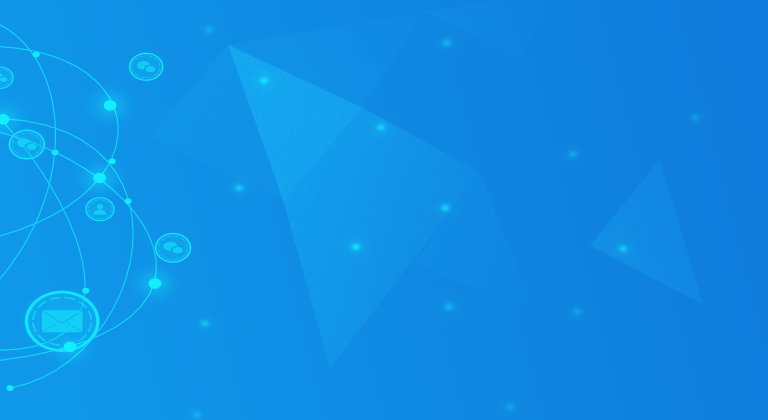
This background is drawn by a Shadertoy shader. Its source:

```glsl
// Blue backdrop with translucent facets, drifting sparks and a cyan network globe with round badges.

const vec3 LEFT_BLUE = vec3(0.06, 0.595, 0.915);
const vec3 RIGHT_BLUE = vec3(0.06, 0.483, 0.862);
const vec3 FACET_TINT = vec3(0.025, 0.13, 0.06);
const vec3 CYAN = vec3(0.07, 0.93, 1.0);
const vec2 STRETCH = vec2(1.22, 1.0); // round parts are slightly wide

// x, y, radius
const vec3 NODES[11] = vec3[11](
    vec3(0.086, 0.870, 0.007), vec3(0.262, 0.749, 0.012), vec3(0.007, 0.716, 0.012),
    vec3(0.131, 0.637, 0.007), vec3(0.267, 0.616, 0.007), vec3(0.237, 0.576, 0.012),
    vec3(0.305, 0.521, 0.007), vec3(0.204, 0.308, 0.007), vec3(0.369, 0.325, 0.012),
    vec3(0.167, 0.174, 0.012), vec3(0.024, 0.076, 0.007));

// x, y, brightness
const vec3 SPARKS[15] = vec3[15](
    vec3(0.498, 0.929, 0.4), vec3(0.629, 0.808, 1.0), vec3(1.064, 0.898, 0.5),
    vec3(0.907, 0.697, 0.8), vec3(0.569, 0.552, 0.7), vec3(1.060, 0.505, 0.8),
    vec3(0.848, 0.412, 1.0), vec3(1.364, 0.633, 0.4), vec3(1.655, 0.720, 0.3),
    vec3(1.483, 0.408, 0.7), vec3(1.069, 0.270, 0.5), vec3(1.374, 0.258, 0.35),
    vec3(0.488, 0.230, 0.6), vec3(0.469, 0.012, 0.4), vec3(1.214, 0.031, 0.35));

// x, y, radius, icon (0 chat, 1 person, 2 envelope)
const vec4 BADGES[6] = vec4[6](
    vec4(0.348, 0.841, 0.034, 0.0), vec4(0.0, 0.815, 0.027, 0.0),
    vec4(0.064, 0.656, 0.036, 0.0), vec4(0.238, 0.502, 0.029, 1.0),
    vec4(0.412, 0.410, 0.036, 0.0), vec4(0.148, 0.235, 0.074, 2.0));

float hash(vec2 cell) {
    vec3 h = fract(cell.xyx * 0.1031);
    h += dot(h, h.yzx + 33.33);
    return fract((h.x + h.y) * h.z);
}

// Coverage of a shape from its signed distance
float fill(float d, float px) { return clamp(0.5 - d / px, 0.0, 1.0); }

float cross2(vec2 a, vec2 b) { return a.x * b.y - a.y * b.x; }

// Triangle whose strength blends between its three corners
float facet(vec2 p, vec2 a, vec2 b, vec2 c, vec3 strength) {
    float area = cross2(b - a, c - a);
    vec3 w = vec3(cross2(b - p, c - p), cross2(c - p, a - p), cross2(a - p, b - p)) / area;
    vec3 edge = w / fwidth(w) + 0.5;
    float mask = clamp(min(edge.x, min(edge.y, edge.z)), 0.0, 1.0);
    return mask * max(dot(w, strength), 0.0);
}

// Thin line along a cubic curve
float orbit(vec2 p, vec2 a, vec2 b, vec2 c, vec2 d, float px) {
    float dist = 1.0;
    vec2 last = a;
    for (int i = 1; i <= 24; i++) {
        float t = float(i) / 24.0, s = 1.0 - t;
        vec2 next = s * s * s * a + 3.0 * s * t * (s * b + t * c) + t * t * t * d;
        vec2 v = next - last, q = p - last;
        dist = min(dist, length(q - v * clamp(dot(q, v) / dot(v, v), 0.0, 1.0)));
        last = next;
    }
    return 0.75 * fill(dist - 0.0013, px);
}

float icon(vec2 q, float kind, float px) {
    if (kind < 0.5) { // two speech bubbles
        float back = fill(length((q - vec2(-0.15, 0.1)) / vec2(1.3, 1.0)) - 0.3, px);
        float gap = fill(length((q - vec2(0.25, -0.16)) / vec2(1.3, 1.0)) - 0.29, px);
        float front = fill(length((q - vec2(0.25, -0.16)) / vec2(1.3, 1.0)) - 0.22, px);
        return max(back * (1.0 - gap), front);
    }
    if (kind < 1.5) { // head and shoulders
        float head = fill(length(q - vec2(0.0, 0.2)) - 0.22, px);
        float body = fill(max(length(q - vec2(0.0, -0.48)) - 0.46, -0.46 - q.y), px);
        return max(head, body);
    }
    vec2 box = abs(q) - vec2(0.54, 0.36); // envelope with folds
    float flap = abs(q.y + 0.06 - 0.75 * abs(q.x)) - 0.015;
    float fold = max(abs(q.y - 0.04 + 0.72 * abs(q.x)) - 0.01, 0.09 - abs(q.x));
    return fill(max(box.x, box.y), px) * (1.0 - 0.7 * fill(min(flap, fold), px));
}

float badge(vec2 p, vec4 b, float px) {
    vec2 q = (p - b.xy) / STRETCH / b.z;
    float soft = px / b.z, d = length(q);
    float rim = fill(abs(d - 0.94) - 0.045, soft);
    float dash = smoothstep(0.4, 0.34, abs(fract(atan(q.y, q.x) * 1.9099) - 0.5));
    float dashes = dash * fill(abs(d - 0.77) - 0.03, soft);
    float halo = 0.2 * exp(-18.0 * abs(d - 0.94));
    return max(max(0.75 * rim, 0.6 * dashes), max(0.65 * icon(q, b.w, soft), 0.17 * fill(d - 0.94, soft))) + halo;
}

void mainImage(out vec4 fragColor, in vec2 fragCoord) {
    float px = 1.0 / iResolution.y;
    vec2 p = fragCoord * px;
    vec2 uv = fragCoord / iResolution.xy;

    // Backdrop
    vec3 color = mix(LEFT_BLUE, RIGHT_BLUE, clamp(uv.x + 0.14 * (uv.y - 0.5), 0.0, 1.0));

    // Facets sharing the apex, shoulder, waist and foot corners
    vec2 apex = vec2(0.543, 0.893), shoulder = vec2(0.862, 0.744);
    vec2 waist = vec2(0.675, 0.52), foot = vec2(0.786, 0.123), peak = vec2(1.012, 0.972);
    float light = facet(p, apex, shoulder, waist, vec3(0.8, 0.7, 0.65));
    light += facet(p, waist, shoulder, foot, vec3(0.5, 0.5, 0.25));
    light += facet(p, shoulder, vec2(1.143, 0.59), foot, vec3(0.5, 0.15, 0.25));
    light += facet(p, apex, vec2(0.357, 0.675), waist, vec3(0.2, 0.1, 0.1));
    light += facet(p, apex, peak, shoulder, vec3(0.15, 0.05, 0.15));
    light += facet(p, peak, vec2(1.238, 0.858), vec2(1.33, 1.02), vec3(0.16, 0.08, 0.0));
    light += facet(p, vec2(1.143, 0.59), vec2(1.274, 0.254), vec2(0.988, 0.372), vec3(0.15, 0.0, 0.12));
    light += facet(p, vec2(1.571, 0.621), vec2(1.405, 0.415), vec2(1.674, 0.275), vec3(0.25, 0.38, 0.28));
    float grain = hash(floor(p * 400.0)) - 0.5;
    color += FACET_TINT * light * (1.0 + 0.35 * grain);

    // Globe orbits
    float ink = 0.0;
    if (p.x < 0.5) {
        ink = orbit(p, vec2(0, 0.941), vec2(0.162, 0.858), vec2(0.19, 0.562), vec2(0, 0.336), px);
        ink = max(ink, orbit(p, vec2(0, 0.889), vec2(0.357, 0.87), vec2(0.393, 0.55), vec2(0, 0.438), px));
        ink = max(ink, orbit(p, vec2(0, 0.718), vec2(0.488, 0.697), vec2(0.345, 0.135), vec2(0.024, 0.076), px));
        ink = max(ink, orbit(p, vec2(0, 0.685), vec2(0.357, 0.597), vec2(0.619, 0.218), vec2(0, 0.142), px));
        ink = max(ink, orbit(p, vec2(0, 0.718), vec2(0.167, 0.538), vec2(0.357, 0.171), vec2(0, 0.166), px));
    }

    // Nodes, badges and sparks
    for (int i = 0; i < 11; i++) {
        float d = length((p - NODES[i].xy) / STRETCH), r = NODES[i].z;
        ink = max(ink, 0.95 * fill(d - r, px));
        ink += 0.38 * smoothstep(0.008, 0.012, r) * exp(-d * d / 0.0009);
    }
    for (int i = 0; i < 6; i++) ink = max(ink, badge(p, BADGES[i], px));
    for (int i = 0; i < 15; i++) {
        float d = length((p - SPARKS[i].xy) / STRETCH), b = SPARKS[i].z;
        ink += b * (0.75 * exp(-d * d / 0.00006) + 0.15 * exp(-d * d / 0.0004));
    }
    fragColor = vec4(mix(color, CYAN, clamp(ink, 0.0, 1.0)), 1.0);
}
```
